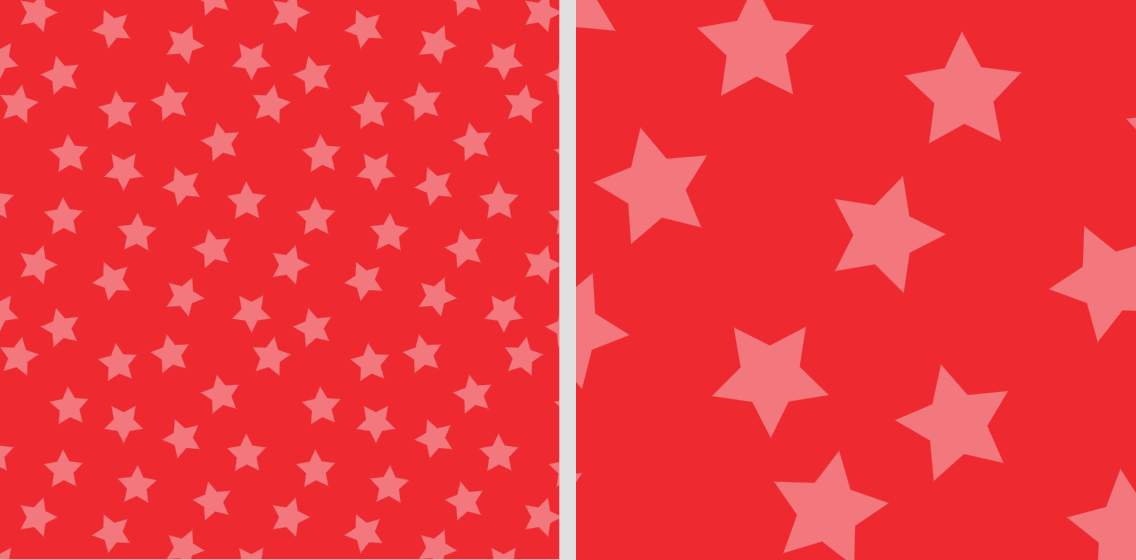
Left: the whole. Right: its middle third, enlarged.
Reproduce this pattern procedurally as a WebGL 1 fragment shader.

```glsl
precision highp float;

uniform vec2 u_resolution;

const float PI = 3.14159265;

float hash(float n) {
    return fract(sin(n * 12.99 + 1.3) * 4375.85);
}

mat2 rotation(float angle) {
    float c = cos(angle), s = sin(angle);
    return mat2(c, -s, s, c);
}

// Signed distance to the edge lines of a five-pointed star, one tip up
float starDistance(vec2 p, float tipRadius, float notchRadius) {
    float halfSector = PI / 5.0;
    float angle = mod(atan(p.x, p.y + 1e-6) + halfSector, 2.0 * halfSector) - halfSector;
    vec2 folded = length(p) * vec2(sin(abs(angle)), cos(angle));
    vec2 tip = vec2(0.0, tipRadius);
    vec2 edge = notchRadius * vec2(sin(halfSector), cos(halfSector)) - tip;
    return dot(folded - tip, normalize(vec2(-edge.y, edge.x)));
}

// Stars follow a slanted chain that winds four times around the tile
vec2 starCenter(float k) {
    float sway = 0.55 * sin(PI * (k + 0.7) / 8.0);
    float zigzag = -0.31 * cos(PI * k) - 0.23 * cos(0.5 * PI * k);
    float zigzagRange = step(abs(k - 6.5), 2.0);
    return vec2(k + 0.44 + sway, -0.2 - 0.25 * k - zigzag * zigzagRange);
}

void main() {
    float canvasSize = min(u_resolution.x, u_resolution.y);
    float cellSize = 0.11263;
    vec2 uv = gl_FragCoord.xy / canvasSize;
    vec2 p = (uv - vec2(0.0, 1.0)) / cellSize;
    float pixel = 1.0 / (canvasSize * cellSize);

    // Sixteen stars on a tile four cells wide, wrapped on all sides
    float nearest = 10.0;
    for (int i = 0; i < 16; i++) {
        float k = float(i);
        vec2 offset = mod(p - starCenter(k) + 2.0, 4.0) - 2.0;
        float tilt = radians(mix(-26.0, 36.0, hash(k)));
        nearest = min(nearest, starDistance(rotation(-tilt) * offset, 0.324, 0.164));
    }

    vec3 red = vec3(0.932, 0.162, 0.19);
    vec3 pink = vec3(0.95, 0.47, 0.495);
    vec3 palePink = vec3(0.97, 0.75, 0.76);
    float coverage = clamp(0.5 - nearest / (1.2 * pixel), 0.0, 1.0);
    vec3 color = mix(red, pink, coverage);

    // Pale hairline along the right and lower borders
    float borderDistance = min(u_resolution.x / canvasSize - uv.x, uv.y);
    float hairline = clamp((0.0015 - borderDistance) * canvasSize + 0.5, 0.0, 1.0);
    gl_FragColor = vec4(mix(color, palePink, hairline), 1.0);
}
```
